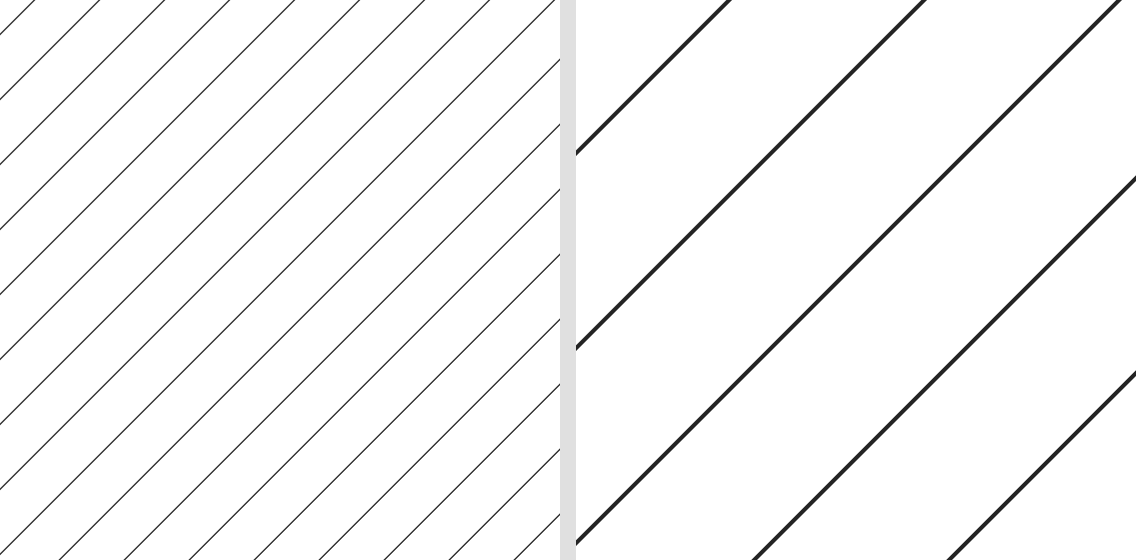
Left, the full canvas; right, a detail of the centre.
A Shadertoy shader for this pattern:

```glsl
#define LINE_SPACING 0.11605  // step between lines along a canvas edge
#define LINE_OFFSET  0.0616   // first line, measured from the top left corner
#define LINE_WIDTH   0.0024   // thickness across the line
#define INK_COLOR    vec3(0.14)
#define PAPER_COLOR  vec3(1.0)

// Distance to the nearest line of an endless 45 degree rising set
float diagonalLineDistance(vec2 p) {
    float along = p.x + 1.0 - p.y - LINE_OFFSET;
    float cell = fract(along / LINE_SPACING + 0.5) - 0.5;
    return abs(cell) * LINE_SPACING * inversesqrt(2.0);
}

void mainImage(out vec4 fragColor, in vec2 fragCoord) {
    vec2 uv = fragCoord / iResolution.y;
    float pixel = 1.0 / iResolution.y;

    // Coverage ramps over one pixel at each line edge
    float edge = 0.5 * LINE_WIDTH - diagonalLineDistance(uv);
    float ink = clamp(edge / pixel + 0.5, 0.0, 1.0);

    fragColor = vec4(mix(PAPER_COLOR, INK_COLOR, ink), 1.0);
}
```
